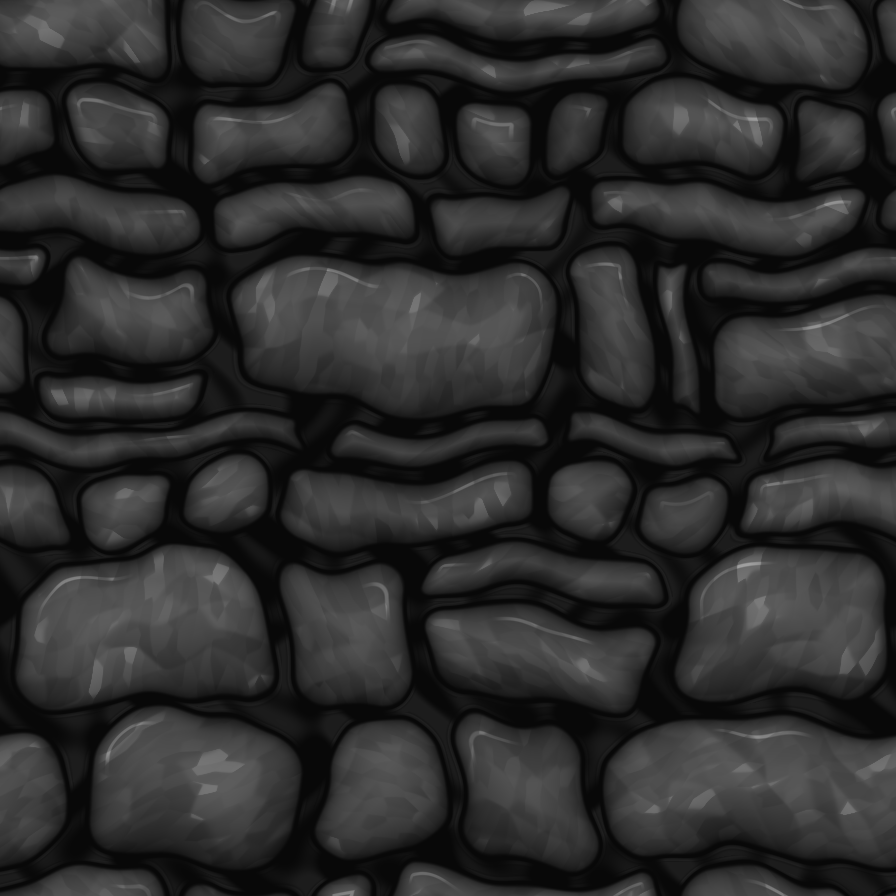
Reproduce this texture procedurally as a WebGL 2 fragment shader.

```glsl
#version 300 es
precision highp float;

uniform vec2 u_resolution;
out vec4 fragColor;

const float TAU = 6.2831853;
const int ROWS = 8;
const float ROW_EDGE[9] = float[9](0.03, 0.205, 0.39, 0.485, 0.535, 0.72, 0.80, 0.905, 1.03);
const float ROW_COUNT[8] = float[8](4.0, 4.0, 4.0, 3.0, 4.0, 4.0, 4.0, 4.0);

struct Stone { vec2 p; vec2 halfSize; vec2 id; };

float hash(vec2 p) {
  vec3 q = fract(p.xyx * 0.1031);
  q += dot(q, q.yzx + 33.33);
  return fract((q.x + q.y) * q.z);
}

vec2 rotate(vec2 p, float a) {
  return mat2(cos(a), sin(a), -sin(a), cos(a)) * p;
}

// Softly blended cellular patches, like flat dabs of paint
float dabs(vec2 p, vec2 seed, float sharpness) {
  vec2 cell = floor(p), f = p - cell, sum = vec2(0.0);
  for (int j = -1; j <= 1; j++)
    for (int i = -1; i <= 1; i++) {
      vec2 o = vec2(i, j), k = cell + o + seed;
      vec2 r = o + vec2(hash(k), hash(k + 71.0)) - f;
      sum += exp(-sharpness * dot(r, r)) * vec2(hash(k + 137.0), 1.0);
    }
  return sum.x / sum.y;
}

// Periodic bending of the courses
vec2 warp(vec2 p) {
  p += 0.013 * sin(TAU * (vec2(2.0, 3.0) * p.yx + vec2(1.0, -1.0) * p + vec2(0.1, 0.4)));
  return p + 0.004 * sin(TAU * (vec2(7.0, 8.0) * p.yx + vec2(2.0, 3.0) * p));
}

// Left side of a stone, in units of the mean stone width
float jointAt(float i, float count, float row) {
  return i + 0.8 * (hash(vec2(mod(i, count) * 7.0, row + 23.0)) - 0.5);
}

// Cuts some cells into two smaller stones
void splitCell(vec2 p, inout vec2 lo, inout vec2 hi, inout vec2 id) {
  vec2 size = hi - lo;
  if (hash(id + 5.0) > 0.5 || size.y < 0.08) return;
  bool stacked = size.y > 0.12 && size.x > 0.15 && hash(id + 9.0) > 0.4;
  if (!stacked && size.x < 0.14) return;
  vec2 cut = mix(lo, hi, mix(0.27, 0.73, hash(id + 13.0)));
  bool upper = stacked ? p.y > cut.y : p.x > cut.x;
  if (stacked) { if (upper) lo.y = cut.y; else hi.y = cut.y; }
  else { if (upper) lo.x = cut.x; else hi.x = cut.x; }
  id += upper ? vec2(0.0, 40.0) : vec2(0.0, 80.0);
}

Stone findStone(vec2 p) {
  p.y = fract(p.y - ROW_EDGE[0]) + ROW_EDGE[0];
  int row = 0;
  for (int i = 1; i < ROWS; i++) if (p.y > ROW_EDGE[i]) row = i;
  float r = float(row), count = ROW_COUNT[row];
  p.x = fract(p.x + hash(vec2(r, 3.0)));
  float c = floor(p.x * count);
  if (p.x * count < jointAt(c, count, r)) c -= 1.0;
  else if (p.x * count > jointAt(c + 1.0, count, r)) c += 1.0;
  vec2 lo = vec2(jointAt(c, count, r) / count, ROW_EDGE[row]);
  vec2 hi = vec2(jointAt(c + 1.0, count, r) / count, ROW_EDGE[row + 1]);
  vec2 id = vec2(r * 11.0, mod(c, count) * 5.0);
  splitCell(p, lo, hi, id);
  return Stone(p - 0.5 * (lo + hi), 0.5 * (hi - lo), id);
}

// Rounded box with a waist, a taper and an uneven outline
float stoneDistance(vec2 p, vec2 halfSize, vec2 id) {
  float phase = TAU * hash(id + 17.0);
  vec2 h = halfSize - 0.006 - 0.003 * hash(id + 19.0);
  vec2 v = clamp(p / halfSize, -1.0, 1.0);
  h.y *= 0.93 + 0.07 * sin(2.6 * v.x + phase);
  h.x *= 0.95 + 0.05 * sin(1.8 * v.y + phase * 2.0);
  float radius = 0.55 * min(h.x, h.y);
  vec2 q = abs(p) - h + radius;
  float d = length(max(q, 0.0)) + min(max(q.x, q.y), 0.0) - radius;
  return d + 0.0015 * sin(p.x * 85.0 + phase) * sin(p.y * 70.0 + phase);
}

float stoneTone(vec2 p, vec2 halfSize, vec2 id, float depth) {
  float reach = min(halfSize.x, halfSize.y), phase = TAU * hash(id + 29.0);
  float v = p.y / halfSize.y;
  float broad = dabs(rotate(p, 0.9 * sin(phase)) * vec2(16.0, 34.0), id, 14.0);
  float fine = dabs(rotate(p, 1.3 * cos(phase)) * vec2(34.0, 85.0), id + 51.0, 18.0);
  float tone = mix(0.20, 0.305, smoothstep(-1.0, 0.6, v));
  tone += 0.045 * smoothstep(0.2, 0.9, depth / reach) + 0.03 * (hash(id + 31.0) - 0.5);
  tone += 0.09 * (broad - 0.5) + 0.05 * (fine - 0.5);
  tone *= mix(0.35, 1.0, 1.0 - exp(-depth / 0.011));
  // Thin glints along the upper rim and scattered bright dabs
  float rim = min(0.018, 0.45 * reach) + 0.003 * sin(p.x * 55.0 + phase);
  float glint = 1.0 - smoothstep(0.0008, 0.0028, abs(depth - rim));
  glint *= smoothstep(0.1, 0.5, v) * smoothstep(0.1, 0.8, sin(p.x * 24.0 + phase));
  float fleck = smoothstep(0.78, 0.95, fine) * smoothstep(0.5, 0.8, broad);
  return tone + 0.15 * glint * (0.4 + fine) + 0.09 * fleck * smoothstep(0.004, 0.015, depth);
}

float mortarTone(vec2 uv, float d) {
  vec2 s = sin(TAU * (vec2(9.0, 7.0) * uv + 0.4 * sin(TAU * vec2(5.0, 4.0) * uv.yx)));
  float patchiness = smoothstep(-0.5, 0.7, s.x * s.y + 0.4 * s.x);
  float ridge = 1.0 - smoothstep(0.0008, 0.003, abs(d - 0.0065));
  return 0.03 + patchiness * (0.08 * smoothstep(0.004, 0.012, d) + 0.06 * ridge);
}

void main() {
  vec2 uv = gl_FragCoord.xy / u_resolution;
  Stone s = findStone(warp(uv));
  float d = stoneDistance(s.p, s.halfSize, s.id);
  float body = stoneTone(s.p, s.halfSize, s.id, max(-d, 0.0));
  float tone = mix(body, mortarTone(uv, d), smoothstep(-0.003, 0.002, d));
  fragColor = vec4(vec3(tone), 1.0);
}
```
